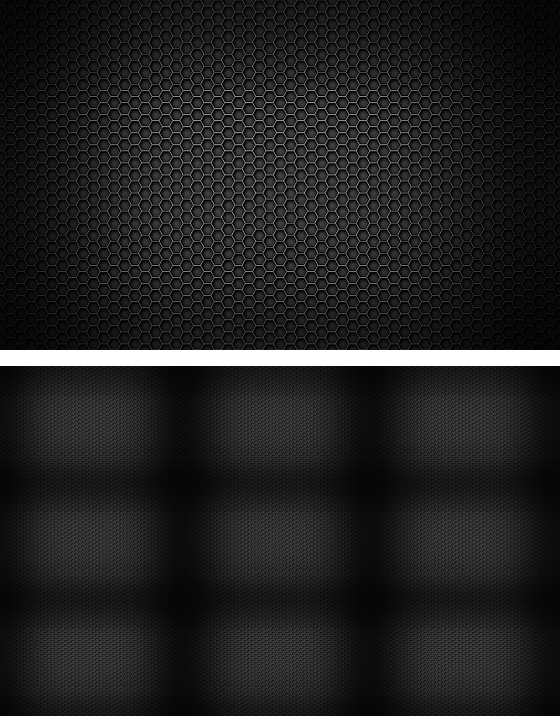
Top: one tile. Bottom: repeated 3 by 3.
A WebGL 2 fragment shader for this pattern:

```glsl
#version 300 es
precision highp float;

uniform vec2 u_resolution;
out vec4 fragColor;

const float TAU = 6.2831853;
const float SQRT3 = 1.7320508;
const vec2 REPEATS = vec2(27.0, 29.0);
const vec2 LIGHT_CENTER = vec2(0.48, 0.5);

const vec3 GAP_COLOR = vec3(0.008);
const vec3 PLATE_COLOR = vec3(0.18);
const vec3 CORE_COLOR = vec3(0.25);
const vec3 WIRE_COLOR = vec3(0.62);

// Offset from the nearest center of a flat-topped hexagon grid, row height 1
vec2 hexOffset(vec2 p) {
    vec2 period = vec2(SQRT3, 1.0);
    vec2 a = mod(p, period) - 0.5 * period;
    vec2 b = mod(p + 0.5 * period, period) - 0.5 * period;
    return dot(a, a) < dot(b, b) ? a : b;
}

// Signed distance to a flat-topped hexagon with the given inradius
float hexDistance(vec2 p, float inradius) {
    p = abs(p);
    return max(p.y, dot(p, vec2(0.5 * SQRT3, 0.5))) - inradius;
}

// Smooth coverage of the inside of a shape
float coverage(float dist, float blur) {
    return 1.0 - smoothstep(-blur, blur, dist);
}

// Broad bump that wraps smoothly from edge to edge
float wrappedGlow(float x, float center) {
    float dark = 0.5 - 0.5 * cos(TAU * (x - center));
    return 1.0 - dark * dark;
}

// Soft central light falling off toward every border
float spotlight(vec2 uv, vec2 center) {
    float across = mix(0.24, 1.0, wrappedGlow(uv.x, center.x));
    float down = mix(0.46, 1.0, wrappedGlow(uv.y, center.y));
    return across * down;
}

// One cell: black recess, raised plate, small core and bright wire
vec3 meshCell(vec2 q, float blur) {
    vec2 inset = q - vec2(0.03, -0.03);
    float plate = coverage(hexDistance(inset, 0.355), blur);
    float core = coverage(hexDistance(inset, 0.19), blur);
    float wire = coverage(-hexDistance(q, 0.454), blur);

    // Plate shading rises toward the lower right
    float slope = 1.0 + 0.7 * dot(inset, vec2(0.6, -0.8));
    vec3 color = mix(GAP_COLOR, PLATE_COLOR * slope, plate);
    color = mix(color, CORE_COLOR, core);

    // Wire bevel catches more light along the lower rim
    float bevel = 1.0 - 0.4 * smoothstep(-0.4, 0.4, q.y);
    return mix(color, WIRE_COLOR * bevel, wire);
}

void main() {
    vec2 uv = gl_FragCoord.xy / u_resolution;
    vec2 grid = uv * REPEATS * vec2(SQRT3, 1.0);
    float blur = 0.5 * REPEATS.y / u_resolution.y;

    vec3 color = meshCell(hexOffset(grid), blur);
    color *= spotlight(uv, LIGHT_CENTER);
    fragColor = vec4(color, 1.0);
}
```
